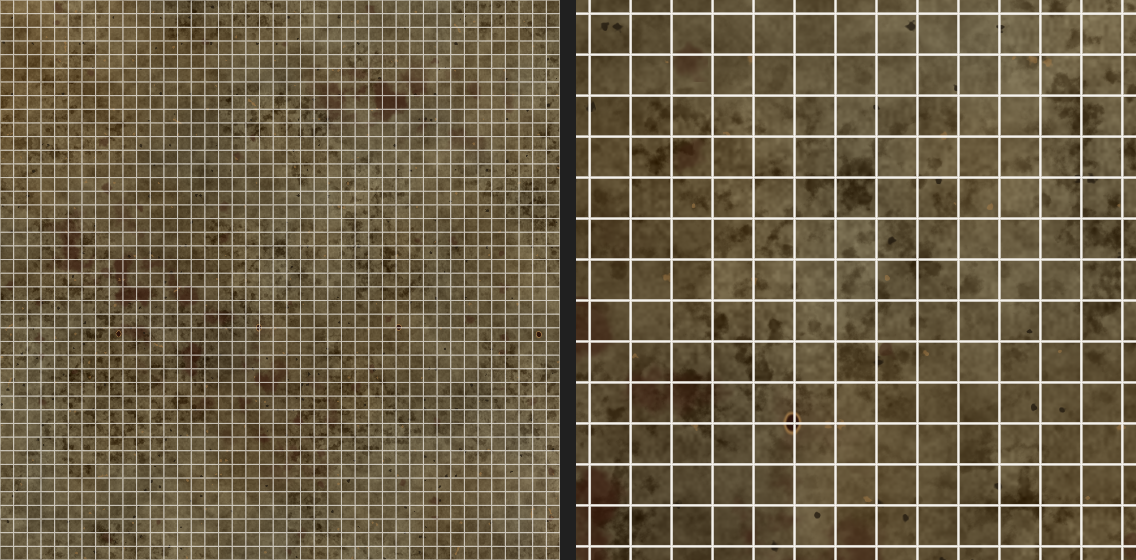
Left: the whole. Right: its middle third, enlarged.
Give the GLSL for this texture, as a Shadertoy shader.

```glsl
// Stained, pitted brown stone tiles in a 41 by 41 grid with thin pale grout.

const float TILES = 41.0;         // repeats across and down
const float GROUT_WIDTH = 0.062;  // fraction of a tile
const float SOFTNESS = 1.2;       // grout filter width

const vec3 STONE_DARK  = vec3(0.26, 0.205, 0.11);
const vec3 STONE_LIGHT = vec3(0.505, 0.455, 0.335);
const vec3 GROUT = vec3(0.96, 0.95, 0.93);
const vec3 RUST  = vec3(0.23, 0.11, 0.06);
const vec3 PIT   = vec3(0.12, 0.09, 0.05);
const vec3 OCHRE = vec3(0.66, 0.49, 0.28);

float hash(vec2 p) {
    return fract(sin(dot(p, vec2(127.1, 311.7))) * 43758.5453);
}

float noise(vec2 p) {
    vec2 i = floor(p), f = fract(p);
    f = f * f * (3.0 - 2.0 * f);
    return mix(mix(hash(i), hash(i + vec2(1, 0)), f.x),
               mix(hash(i + vec2(0, 1)), hash(i + vec2(1, 1)), f.x), f.y);
}

float fbm(vec2 p) {
    float sum = 0.0, amp = 0.5;
    for (int i = 0; i < 5; i++) {
        sum += amp * noise(p);
        p = mat2(1.6, 1.2, -1.2, 1.6) * p + 7.3;
        amp *= 0.5;
    }
    return sum / 0.97;
}

float segmentDistance(vec2 p, vec2 a, vec2 b) {
    vec2 pa = p - a, ba = b - a;
    return length(pa - ba * clamp(dot(pa, ba) / dot(ba, ba), 0.0, 1.0));
}

// Irregular dots, at most one in each cell of a jittered grid.
float spots(vec2 uv, float cells, float density, float radius, float seed) {
    vec2 p = uv * cells, id = floor(p);
    vec2 center = 0.3 + 0.4 * vec2(hash(id + seed), hash(id + seed + 19.7));
    float size = radius * (0.4 + 0.6 * hash(id + seed + 5.1));
    float d = length(fract(p) - center) + 0.3 * (noise(p * 5.0 + seed) - 0.5);
    float present = step(hash(id + seed + 41.3), density);
    return present * (1.0 - smoothstep(size * 0.5, size * 1.3, d));
}

// Short thin marks with random directions.
float scratches(vec2 uv, float cells, float density, float seed) {
    vec2 p = uv * cells, id = floor(p);
    float angle = 6.2832 * hash(id + seed);
    vec2 reach = vec2(cos(angle), sin(angle)) * 0.22;
    float d = segmentDistance(fract(p) - 0.5, -reach, reach);
    d += 0.1 * (noise(p * 14.0) - 0.5);
    float present = step(hash(id + seed + 3.7), density);
    return present * (1.0 - smoothstep(0.01, 0.07, d));
}

// Worn stone: broad patches, sharp grain, grime and a small shift per tile.
vec3 stone(vec2 uv, vec2 tile) {
    float patches = fbm(uv * 6.0 + 2.0) - 0.5;
    float mottle = fbm(uv * 55.0) - 0.5;
    float grain = noise(uv * 240.0) + noise(uv.yx * 430.0 + 5.0) - 1.0;
    float shift = hash(tile + 8.0) - 0.5;
    float rough = smoothstep(0.42, 0.68, fbm(uv * 9.0 + 31.0));
    float grime = smoothstep(0.52, 0.72, fbm(uv * 95.0 + 13.0));
    float tone = 0.55 + 0.75 * patches + 0.6 * mottle + 0.2 * shift;
    tone += grain * (0.18 + 0.14 * rough) - grime * (0.15 + 0.4 * rough);
    vec3 color = mix(STONE_DARK, STONE_LIGHT, tone);
    float hue = noise(uv * 14.0 + 3.0) - 0.5;
    color += hue * vec3(0.02, 0.0, -0.02);
    float warmth = 1.0 - smoothstep(0.0, 0.45, length(uv - vec2(0.0, 0.92)));
    float pale = 1.0 - smoothstep(0.0, 0.35, length(uv - vec2(1.0, 0.1)));
    color += warmth * vec3(0.04, 0.015, -0.008);
    return color + pale * vec3(0.05, 0.05, 0.055);
}

// Rust gathers along a diagonal band and in a patch at the upper right.
float rustZone(vec2 uv) {
    float band = segmentDistance(uv, vec2(0.17, 0.55), vec2(0.52, 0.24));
    float corner = segmentDistance(uv, vec2(0.62, 0.83), vec2(0.86, 0.8));
    return 1.0 - smoothstep(0.02, 0.14, min(band, corner + 0.03));
}

// A row of drilled holes with ochre rims.
vec3 addHoles(vec3 color, vec2 uv) {
    for (int i = 0; i < 4; i++) {
        float k = float(i);
        vec2 center = vec2(0.212 + 0.25 * k, 0.395 + 0.025 * hash(vec2(k, 4.0)));
        float d = length((uv - center) * vec2(1.2, 1.0));
        d += 0.002 * (noise(uv * 250.0) - 0.5);
        color = mix(color, OCHRE, 0.8 * (1.0 - smoothstep(0.005, 0.0075, d)));
        color = mix(color, RUST * 0.8, 1.0 - smoothstep(0.0035, 0.0055, d));
    }
    return color;
}

// Box-filtered coverage of lines centred on the tile edges.
float groutCoverage(vec2 p, vec2 blur) {
    vec2 edge = 0.5 - abs(fract(p) - 0.5);
    vec2 cover = (0.5 * (GROUT_WIDTH + blur) - edge) / blur;
    cover = clamp(cover, vec2(0.0), min(vec2(1.0), GROUT_WIDTH / blur));
    return max(cover.x, cover.y);
}

void mainImage(out vec4 fragColor, in vec2 fragCoord) {
    vec2 uv = fragCoord / iResolution.xy;
    vec2 p = uv * TILES;
    vec3 color = stone(uv, floor(p));
    float stain = smoothstep(0.5, 0.7, fbm(uv * 32.0 + 17.0));
    color = mix(color, RUST, rustZone(uv) * (0.06 + 0.65 * stain));
    color = mix(color, RUST, 0.45 * spots(uv, 34.0, 0.04, 0.32, 11.0));
    color = mix(color, PIT, 0.75 * spots(uv, 110.0, 0.02, 0.32, 23.0));
    color = mix(color, OCHRE, 0.5 * spots(uv, 115.0, 0.015, 0.3, 37.0));
    color = mix(color, OCHRE, 0.6 * scratches(uv, 30.0, 0.012, 53.0));
    color = addHoles(color, uv);
    color = mix(color, GROUT, groutCoverage(p, SOFTNESS * TILES / iResolution.xy));
    fragColor = vec4(color, 1.0);
}
```
